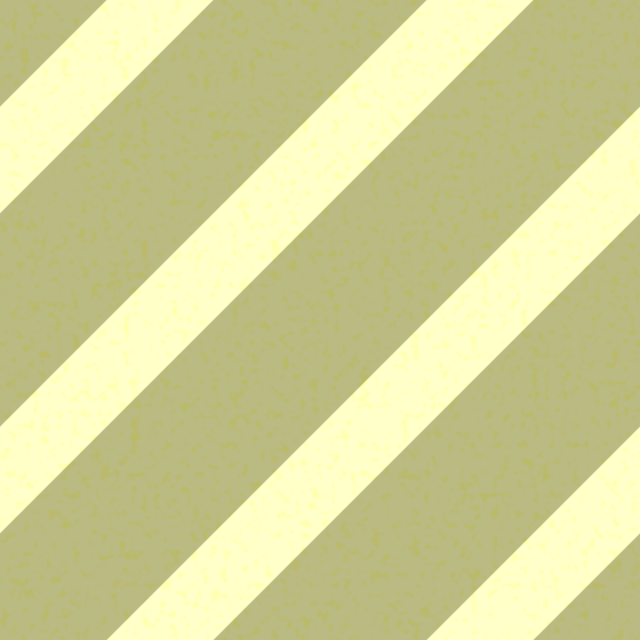
This pattern is drawn by a WebGL 2 fragment shader. Its source:

```glsl
#version 300 es
precision highp float;
// Wide cream and olive diagonal stripes with fine yellowish paper speckle.

uniform vec2 u_resolution;
out vec4 fragColor;

// Pseudo-random unit gradient for a lattice point
vec2 gradientAt(vec2 cell, float period) {
    uvec2 q = uvec2(mod(cell, period));
    uint h = q.x * 1597u + q.y * 51749u + uint(period) * 3917u;
    h = (h ^ (h >> 15u)) * 73244475u;
    h = (h ^ (h >> 13u)) * 73244475u;
    h ^= h >> 16u;
    float angle = 6.28319 * float(h & 65535u) / 65536.0;
    return vec2(cos(angle), sin(angle));
}

// Gradient noise that wraps after a whole number of cells
float wrappedNoise(vec2 uv, float period) {
    vec2 p = uv * period;
    vec2 cell = floor(p);
    vec2 f = p - cell;
    vec2 w = f * f * f * (f * (f * 6.0 - 15.0) + 10.0);
    float a = dot(gradientAt(cell, period), f);
    float b = dot(gradientAt(cell + vec2(1, 0), period), f - vec2(1, 0));
    float c = dot(gradientAt(cell + vec2(0, 1), period), f - vec2(0, 1));
    float d = dot(gradientAt(cell + vec2(1, 1), period), f - vec2(1, 1));
    return mix(mix(a, b, w.x), mix(c, d, w.x), w.y);
}

void main() {
    vec2 uv = gl_FragCoord.xy / u_resolution;

    // Two stripes each way, the cream band filling the middle third
    float across = fract(2.0 * (uv.x - uv.y));
    float edge = abs(across - 0.5) - 1.0 / 6.0;
    float soft = 2.0 * length(1.0 / u_resolution);
    float cream = 1.0 - smoothstep(-soft, soft, edge);

    vec3 color = mix(vec3(0.73, 0.73, 0.513), vec3(1.0, 1.0, 0.79), cream);

    // Speckle deepens the yellow by lowering blue alone
    float grain = 0.65 * wrappedNoise(uv, 64.0) + 0.55 * wrappedNoise(uv, 113.0)
                + 0.15 * wrappedNoise(uv, 17.0);
    color.b -= 0.11 * smoothstep(0.0, 0.5, grain);

    fragColor = vec4(color, 1.0);
}
```
